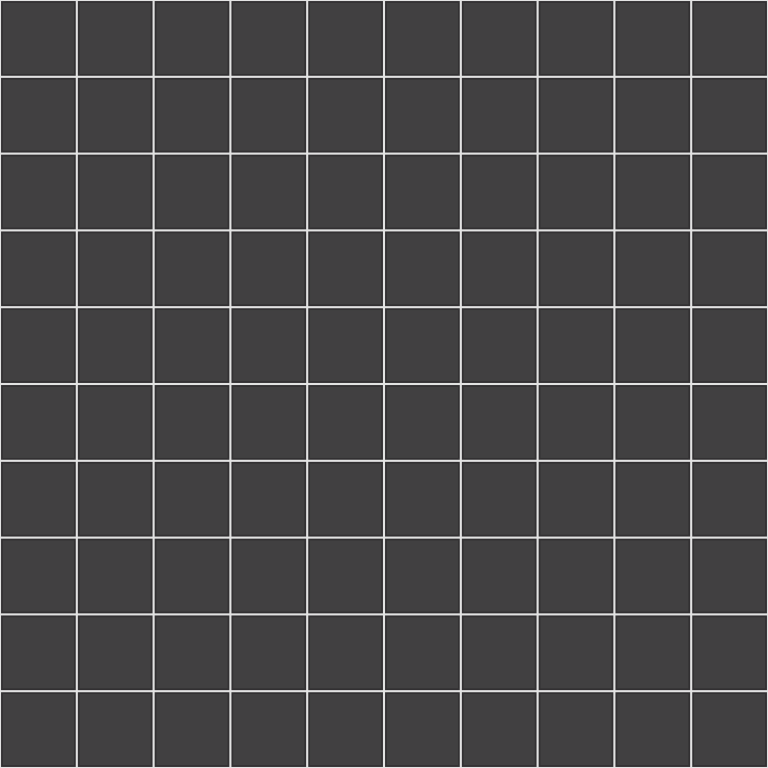
Reproduce this pattern procedurally as a Shadertoy shader.

```glsl
const float CELLS = 10.0;              // repeats across and down
const float LINE_HALF_WIDTH = 0.00137; // in canvas units
const float HALO_HALF_WIDTH = 0.0037;
const vec3 FIELD_COLOR = vec3(0.254, 0.252, 0.253);
const vec3 HALO_COLOR = vec3(0.195, 0.187, 0.195);
const vec3 LINE_COLOR = vec3(0.89);

// Signed distance to the nearest grid line on each axis, wrapping at the edges
vec2 gridOffset(vec2 uv) {
    return (fract(uv * CELLS + 0.5) - 0.5) / CELLS;
}

// Exact share of a pixel covered by a centred band, per axis
vec2 bandCoverage(vec2 offset, float halfWidth, vec2 pixel) {
    vec2 low = clamp(offset - 0.5 * pixel, -halfWidth, halfWidth);
    vec2 high = clamp(offset + 0.5 * pixel, -halfWidth, halfWidth);
    return (high - low) / pixel;
}

// Joins the horizontal and vertical bands
float unionCoverage(vec2 coverage) {
    return 1.0 - (1.0 - coverage.x) * (1.0 - coverage.y);
}

void mainImage(out vec4 fragColor, in vec2 fragCoord) {
    vec2 pixel = 1.0 / iResolution.xy;
    vec2 offset = gridOffset(fragCoord * pixel);

    // Dark fringe beneath the bright lines
    float halo = unionCoverage(bandCoverage(offset, HALO_HALF_WIDTH, pixel));
    float line = unionCoverage(bandCoverage(offset, LINE_HALF_WIDTH, pixel));

    vec3 color = mix(FIELD_COLOR, HALO_COLOR, halo);
    color = mix(color, LINE_COLOR, line);
    fragColor = vec4(color, 1.0);
}
```
